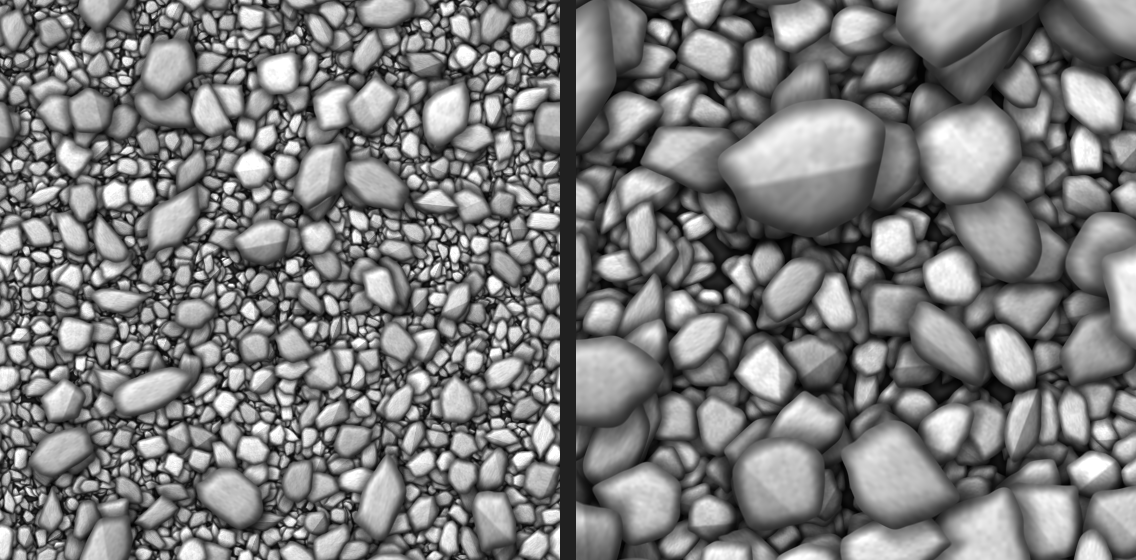
Left: the whole. Right: its middle third, enlarged.
Write a Shadertoy shader that draws this texture map.

```glsl
// Tileable bed of grey pebbles: jittered grids of rounded random polygons,
// painted from small, deep stones to large, sparse ones on top. Each stone
// has its own domed shading and drops a soft contact shadow on those below.

#define LAYERS 8
#define SMALL_GRID 46.0     // cells per side in the deepest layer
#define LARGE_GRID 10.0     // cells per side in the top layer
#define TOP_DENSITY 0.20    // share of cells filled in the top layer
#define SHADOW 0.47         // brightness left beneath a stone's edge
#define SHADOW_REACH 0.45   // in stone radii
#define ROUGHNESS 0.20      // mottling of the stone surface
#define GAP_GREY 0.16

const float TAU = 6.2831853;
const vec3 LIGHT = vec3(-0.35, 0.50, 0.79);

float hash(vec2 p) {
    return fract(sin(dot(p, vec2(127.1, 311.7))) * 43758.545);
}

float noise(vec2 p) {
    vec2 i = floor(p), f = fract(p);
    f = f * f * (3.0 - 2.0 * f);
    return mix(mix(hash(i), hash(i + vec2(1, 0)), f.x),
               mix(hash(i + vec2(0, 1)), hash(i + vec2(1, 1)), f.x), f.y);
}

// Smooth maximum of random half planes: xy is the gradient, z the distance
vec3 pebbleShape(vec2 q, vec2 seed, float sharpness) {
    float sum = 0.0;
    vec2 slope = vec2(0);
    for (int i = 0; i < 7; i++) {
        float fi = float(i);
        float angle = (fi + 0.8 * hash(seed + fi * 1.7)) * TAU / 7.0;
        float reach = mix(0.72, 1.08, hash(seed + fi * 2.3 + 9.0));
        vec2 dir = vec2(cos(angle), sin(angle));
        float weight = exp(sharpness * (dot(q, dir) - reach));
        sum += weight;
        slope += dir * weight;
    }
    return vec3(slope / sum, log(sum) / sharpness);
}

// Grey of the stone surface at local position q
float pebbleGrey(vec2 q, vec3 shape, vec2 seed, mat2 turn, vec2 stretch) {
    float depth = max(-shape.z, 0.0);
    float rim = 1.0 - clamp(depth / 0.7, 0.0, 1.0);
    vec2 tilt = turn * (shape.xy / stretch) * rim * rim * 1.2;

    // Overall lean, and a broken facet on some stones
    tilt += (vec2(hash(seed + 31.0), hash(seed + 32.0)) - 0.5) * 0.45;
    float angle = TAU * hash(seed + 33.0);
    vec2 facet = vec2(cos(angle), sin(angle));
    float edge = dot(q, facet) - 0.5 * hash(seed + 34.0);
    tilt += turn * facet * smoothstep(-0.06, 0.06, edge)
          * 0.6 * step(0.55, hash(seed + 35.0));

    vec3 normal = normalize(vec3(tilt, 1.0));
    float light = 0.45 + 0.68 * max(dot(normal, LIGHT), 0.0);
    float mottle = 0.5 * noise(q * 4.0 + seed) + 0.5 * noise(q * 11.0 + seed);
    float albedo = mix(0.70, 0.98, hash(seed + 36.0));
    albedo *= 1.0 + ROUGHNESS * (mottle - 0.5);
    return albedo * light * mix(0.48, 1.0, smoothstep(0.0, 0.28, depth));
}

void mainImage(out vec4 fragColor, in vec2 fragCoord) {
    vec2 uv = fragCoord / iResolution.xy;
    float grey = GAP_GREY;

    for (int layer = 0; layer < LAYERS; layer++) {
        float level = float(layer) / float(LAYERS - 1);
        float grid = floor(mix(SMALL_GRID, LARGE_GRID, pow(level, 1.2)));
        float density = mix(1.0, TOP_DENSITY, level);
        vec2 pos = uv * grid + 0.37 * float(layer);
        float pixel = grid / iResolution.y;

        // Each layer overlaps its stones in another diagonal direction
        vec2 flip = vec2(layer % 2, (layer / 2) % 2) * 2.0 - 1.0;

        for (int k = 0; k < 9; k++) {
            vec2 cell = floor(pos) + (vec2(k % 3, k / 3) - 1.0) * flip;
            vec2 seed = mod(cell, grid) + float(layer) * 57.0;
            if (hash(seed + 21.0) > density) continue;

            // Place, turn and stretch the stone
            vec2 jitter = vec2(hash(seed + 22.0), hash(seed + 23.0)) - 0.5;
            vec2 local = pos - cell - 0.5 - 0.5 * jitter;
            float radius = mix(0.38, 0.58, hash(seed + 24.0));
            float aspect = sqrt(mix(0.50, 1.0, hash(seed + 25.0)));
            vec2 stretch = vec2(1.0 / aspect, aspect);
            float angle = TAU * hash(seed + 26.0);
            float c = cos(angle), s = sin(angle);
            mat2 turn = mat2(c, s, -s, c);
            vec2 q = (local * turn) / (radius * stretch);
            if (dot(q, q) > 4.0) continue;

            float sharpness = mix(7.0, 22.0, hash(seed + 27.0));
            vec3 shape = pebbleShape(q, seed, sharpness);
            shape.z += 0.08 * (noise(q * 3.0 + seed) - 0.5);

            // Shadow what lies below, then paint the stone over it
            grey *= mix(SHADOW, 1.0, smoothstep(-0.05, SHADOW_REACH, shape.z));
            float blur = pixel / radius;
            float cover = 1.0 - smoothstep(-blur, blur, shape.z);
            if (cover > 0.0)
                grey = mix(grey, pebbleGrey(q, shape, seed, turn, stretch), cover);
        }
    }
    fragColor = vec4(vec3(clamp(grey, 0.0, 1.0)), 1.0);
}
```
